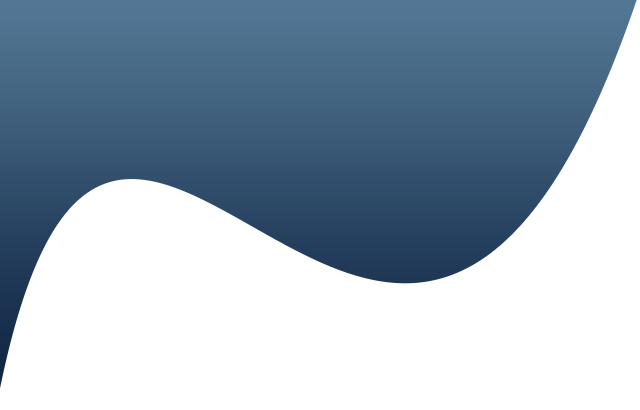
Reproduce this background procedurally as a WebGL 2 fragment shader.

```glsl
#version 300 es
precision highp float;

uniform vec2 u_resolution;
out vec4 fragColor;

// Wave edge: control points of a cubic Bezier, as fractions of the canvas
const vec2 WAVE_START = vec2(0.0, 0.0528);
const vec2 WAVE_RISE  = vec2(0.1874, 1.4736);
const vec2 WAVE_DIP   = vec2(0.6210, -0.7093);
const vec2 WAVE_END   = vec2(0.9948, 1.0);
const int SOLVER_STEPS = 6;

// Vertical gradient: colours and the heights at which they lie
const vec3 SKY_TOP    = vec3(0.325, 0.470, 0.585);
const vec3 SKY_UPPER  = vec3(0.262, 0.393, 0.505);
const vec3 SKY_MIDDLE = vec3(0.205, 0.325, 0.440);
const vec3 SKY_LOWER  = vec3(0.138, 0.240, 0.360);
const vec3 SKY_BOTTOM = vec3(0.055, 0.140, 0.250);
const vec4 SKY_STOPS  = vec4(0.053, 0.39, 0.593, 0.756);
const vec3 PAPER = vec3(1.0);

vec2 wavePoint(float t) {
  float s = 1.0 - t;
  return s * s * s * WAVE_START + 3.0 * s * s * t * WAVE_RISE
       + 3.0 * s * t * t * WAVE_DIP + t * t * t * WAVE_END;
}

vec2 waveTangent(float t) {
  float s = 1.0 - t;
  return 3.0 * (s * s * (WAVE_RISE - WAVE_START)
       + 2.0 * s * t * (WAVE_DIP - WAVE_RISE)
       + t * t * (WAVE_END - WAVE_DIP));
}

// Newton search for the curve parameter at a given horizontal position
float waveParameter(float x) {
  float t = x;
  for (int i = 0; i < SOLVER_STEPS; i++) {
    t -= (wavePoint(t).x - x) / waveTangent(t).x;
  }
  return t;
}

float ramp(float low, float high, float x) {
  return clamp((x - low) / (high - low), 0.0, 1.0);
}

vec3 skyColor(float height) {
  vec3 color = mix(SKY_BOTTOM, SKY_LOWER, ramp(SKY_STOPS.x, SKY_STOPS.y, height));
  color = mix(color, SKY_MIDDLE, ramp(SKY_STOPS.y, SKY_STOPS.z, height));
  color = mix(color, SKY_UPPER, ramp(SKY_STOPS.z, SKY_STOPS.w, height));
  return mix(color, SKY_TOP, ramp(SKY_STOPS.w, 1.0, height));
}

void main() {
  vec2 uv = gl_FragCoord.xy / u_resolution;

  // Approximate distance to the wave, measured across its slope
  float t = waveParameter(uv.x);
  vec2 tangent = waveTangent(t) * u_resolution;
  float rise = (uv.y - wavePoint(t).y) * u_resolution.y;
  float edgeDistance = rise * tangent.x / length(tangent);

  // Gradient above the wave, plain paper below
  float coverage = clamp(edgeDistance + 0.5, 0.0, 1.0);
  fragColor = vec4(mix(PAPER, skyColor(uv.y), coverage), 1.0);
}
```
